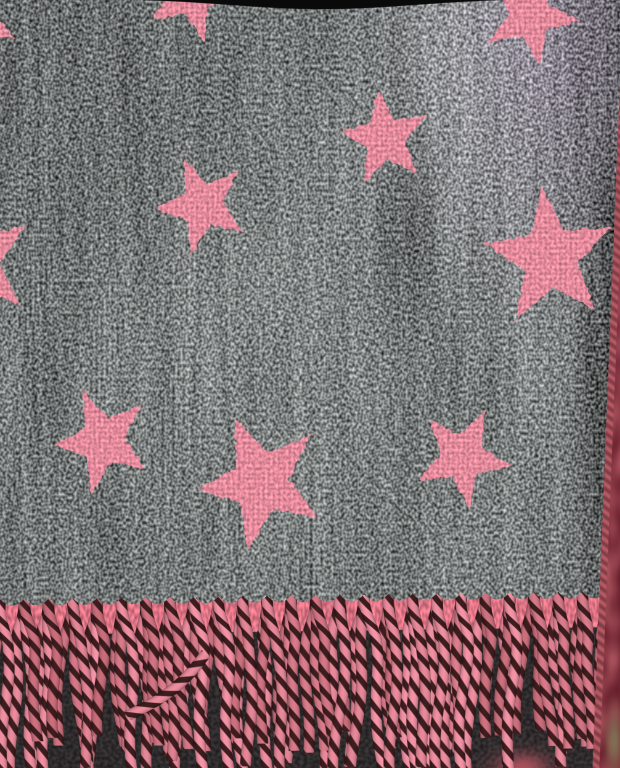
A WebGL 2 fragment shader for this pattern:

```glsl
#version 300 es
precision highp float;
uniform vec2 u_resolution;
out vec4 fragColor;

const float TAU = 6.2831853;
const vec3 GREY = vec3(0.465, 0.480, 0.478);
const vec3 PINK = vec3(0.920, 0.560, 0.630);
const vec3 ROSE = vec3(0.660, 0.320, 0.360);
const vec3 DARK = vec3(0.230, 0.110, 0.115);
const vec3 CHARCOAL = vec3(0.200, 0.185, 0.190);
const float GRAIN = 0.42;
const float THREADS = 150.0;
const float STAR_INNER = 0.43;
const float STAR_STRETCH = 1.07;
const float KNOT_STEP = 0.0316;
const float CORD_HALF = 0.0072;
const float TWIST = 36.0;
const int STAR_COUNT = 10;
// centre x, centre y, radius, angle of one tip
const vec4 STARS[STAR_COUNT] = vec4[](
  vec4(0.263, 0.733, 0.062, 1.97), vec4(0.501, 0.820, 0.060, 1.73),
  vec4(0.716, 0.665, 0.086, 1.69), vec4(0.134, 0.426, 0.066, 1.97),
  vec4(0.340, 0.372, 0.085, 1.99), vec4(0.602, 0.405, 0.064, 2.34),
  vec4(0.690, 0.980, 0.063, -0.10), vec4(0.250, 1.010, 0.063, -1.31),
  vec4(-0.036, 0.659, 0.081, 0.56), vec4(-0.033, 0.980, 0.057, -0.49));

float hash(vec2 p) {
  return fract(sin(dot(p, vec2(127.1, 311.7))) * 43758.5);
}

vec2 gradient(vec2 cell) {
  float a = TAU * hash(cell);
  return vec2(cos(a), sin(a));
}

float noise(vec2 p) {
  vec2 i = floor(p), f = fract(p);
  vec2 u = f * f * f * (f * (f * 6.0 - 15.0) + 10.0);
  vec2 e = vec2(0.0, 1.0);
  return mix(
    mix(dot(gradient(i), f), dot(gradient(i + e.yx), f - e.yx), u.x),
    mix(dot(gradient(i + e), f - e), dot(gradient(i + 1.0), f - 1.0), u.x), u.y);
}

float fill(float d) {
  float w = 0.8 / u_resolution.y;
  return 1.0 - smoothstep(-w, w, d);
}

float blob(vec2 p, vec2 centre, vec2 size) {
  vec2 q = (p - centre) / size;
  return exp(-dot(q, q));
}

float starDistance(vec2 p, vec4 star) {
  vec2 q = (p - star.xy) / vec2(1.0, STAR_STRETCH);
  float sector = TAU / 5.0;
  float a = mod(atan(q.y, q.x) - star.w + 0.5 * sector, sector) - 0.5 * sector;
  q = length(q) * vec2(cos(a), abs(sin(a)));
  vec2 notch = STAR_INNER * star.z * vec2(cos(0.5 * sector), sin(0.5 * sector));
  return dot(q - vec2(star.z, 0.0), normalize(vec2(notch.y, star.z - notch.x)));
}

vec3 clothColour(vec2 p) {
  // broad folds and light
  float light = 0.96 + 0.14 * blob(p, vec2(0.36, 0.58), vec2(0.22, 0.28));
  light += 0.26 * blob(p, vec2(0.62, 0.93), vec2(0.12, 0.22));
  light += 0.12 * blob(p, vec2(0.69, 0.56), vec2(0.07, 0.30));
  light -= 0.22 * blob(p, vec2(0.53, 0.72), vec2(0.035, 0.15));
  light -= 0.30 * blob(p, vec2(0.80, 0.50), vec2(0.045, 0.50));
  light -= 0.10 * blob(p, vec2(0.05, 0.90), vec2(0.25, 0.20));
  light += 0.20 * noise(p * vec2(75.0, 5.0)) + 0.10 * noise(p * vec2(18.0, 3.0));
  float grain = noise(p * vec2(290.0, 240.0)) + 0.5 * noise(p * vec2(150.0, 190.0) + 31.7);
  vec3 tint = mix(GREY, vec3(0.49, 0.47, 0.51), blob(p, vec2(0.74, 0.95), vec2(0.16, 0.25)));
  vec3 grey = tint * light + GRAIN * grain;

  // stars with an open thread grid
  float d = 1.0;
  for (int i = 0; i < STAR_COUNT; i++) d = min(d, starDistance(p, STARS[i]));
  vec2 thread = 0.5 + 0.5 * cos(TAU * THREADS * p);
  vec3 pink = PINK * (0.88 + 0.09 * thread.x + 0.09 * thread.y + 0.28 * grain);
  return mix(grey, pink, fill(d + 0.004 * noise(p * 140.0)));
}

// lays one twisted cord over a colour
vec3 addCord(vec3 base, float across, float along, float seed, float mask) {
  float a = across / CORD_HALF;
  float ply = sin(TAU * (along * TWIST + 0.32 * a + seed));
  vec3 yarn = mix(DARK, mix(ROSE, PINK, 0.35 + 0.65 * seed), smoothstep(-0.65, 0.15, ply));
  yarn *= 0.55 + 0.50 * sqrt(max(0.0, 1.0 - a * a));
  return mix(base, yarn, mask * fill(abs(across) - CORD_HALF));
}

vec3 fringeColour(vec2 p, float hem) {
  float depth = hem - p.y;
  vec3 col = CHARCOAL * (0.9 + 0.6 * noise(p * 200.0));
  col = mix(col, ROSE, blob(p, vec2(0.68, 0.0), vec2(0.035, 0.02)));
  vec3 band = vec3(0.92, 0.48, 0.55) * (0.95 + 0.4 * noise(p * vec2(260.0, 120.0)));
  col = mix(col, band, fill(depth - 0.044));
  float knot = floor(p.x / KNOT_STEP + 0.5);
  for (int strand = 0; strand < 3; strand++) {
    for (int j = -2; j <= 2; j++) {
      float id = knot + float(j);
      float seed = hash(vec2(id, float(strand) + 3.0));
      float drift = hash(vec2(float(strand) + 9.0, id)) - 0.5;
      float fan = (float(strand) - 1.0) * 0.010 * smoothstep(0.005, 0.06, depth);
      float sway = drift * 0.14 * depth + 0.004 * sin(30.0 * depth + TAU * seed) * smoothstep(0.0, 0.1, depth);
      float end = 0.175 + 0.07 * seed;
      col = addCord(col, p.x - id * KNOT_STEP - fan - sway, p.y, seed, fill(depth - end));
    }
  }
  // one stray cord lying across the others
  vec2 q = p - vec2(0.17, 0.070), dir = normalize(vec2(0.095, 0.078));
  float along = dot(q, dir);
  float across = dot(q, vec2(-dir.y, dir.x)) + 0.010 * sin(along * 24.0);
  return addCord(col, across, along, 0.8, fill(abs(along - 0.06) - 0.065));
}

void main() {
  vec2 p = gl_FragCoord.xy / u_resolution.y;

  // cloth over fringe, with small arches along the hem
  float hem = 0.211 + 0.013 * p.x;
  float arch = abs(fract(p.x / KNOT_STEP) - 0.5) * 2.0;
  vec3 col = fringeColour(p, hem + 0.006);
  col = mix(col, clothColour(p), fill(hem + 0.009 * arch * arch - p.y));

  // dark gap above the cloth
  float sag = 0.014 * blob(p, vec2(0.42, 1.0), vec2(0.17, 9.0)) - 0.002;
  col = mix(col, vec3(0.04), fill(1.0 - sag - p.y));

  // stitched side edge and the red cloth behind it
  float side = p.x - (0.776 + 0.040 * p.y);
  vec3 behind = mix(vec3(0.40, 0.12, 0.17), ROSE, 0.5 + noise(p * vec2(60.0, 25.0)));
  behind = mix(behind, vec3(0.50, 0.43, 0.32), blob(p, vec2(0.80, 0.035), vec2(0.010, 0.035)));
  col = mix(col, behind, fill(-side));
  float stitch = 0.65 + 0.35 * sin(TAU * (p.y * 85.0 + side * 60.0));
  col = mix(col, ROSE * (0.6 + 0.5 * stitch), fill(abs(side) - 0.0045));

  fragColor = vec4(clamp(col, 0.0, 1.0), 1.0);
}
```
